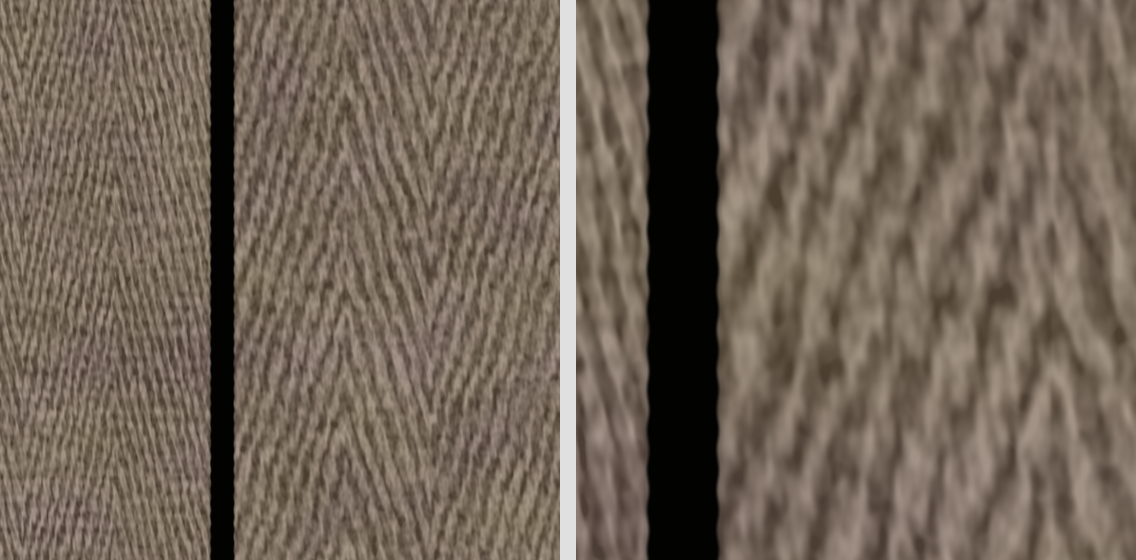
Left: the whole. Right: its middle third, enlarged.
This texture is drawn by a Shadertoy shader. Its source:

```glsl
const float TAU = 6.2832;

vec2 hashGradient(vec2 cell) {
    vec3 p = fract(cell.xyx * vec3(0.1031, 0.1030, 0.0973));
    p += dot(p, p.yzx + 33.33);
    float angle = TAU * fract((p.x + p.y) * p.z);
    return vec2(cos(angle), sin(angle));
}

float gradientNoise(vec2 p) {
    vec2 i = floor(p), f = p - i;
    vec2 u = f * f * f * (f * (f * 6.0 - 15.0) + 10.0);
    vec2 e = vec2(1.0, 0.0);
    float low = mix(dot(hashGradient(i), f),
                    dot(hashGradient(i + e.xy), f - e.xy), u.x);
    float high = mix(dot(hashGradient(i + e.yx), f - e.yx),
                     dot(hashGradient(i + e.xx), f - e.xx), u.x);
    return mix(low, high, u.y);
}

// Zigzag distance from the ridge of each panel
float herringbone(float x, bool fine) {
    return fine ? min(abs(x - 0.206), x + 0.126)
                : min(abs(x - 0.617), 0.919 - x);
}

float twill(vec2 uv, bool fine) {
    float spacing = fine ? 0.0180 : 0.0305;
    float slope = fine ? 0.20 : 0.29;
    float grain = fine ? 1.35 : 1.0;

    // Diagonal ribs, wavering and broken into steep stitches
    float phase = (herringbone(uv.x, fine) + slope * uv.y) / spacing;
    phase += 0.45 * gradientNoise(uv * vec2(16.0, 9.0));
    phase += 0.35 * gradientNoise(uv * vec2(75.0, 24.0) * grain + 7.0);
    phase += 0.07 * sin(TAU * grain * (uv.y * 23.0 + uv.x * 61.0));
    float wave = sin(TAU * phase);
    float strength = 0.27 + 0.13 * gradientNoise(uv * 9.0 + 31.0);
    float tone = 0.53 + strength * wave;

    // Upright fibres and small gaps between stitches
    tone += 0.38 * gradientNoise(uv * vec2(100.0, 30.0) * grain + 53.0);
    tone += 0.22 * gradientNoise(uv * vec2(170.0, 85.0) + 17.0);
    float gap = smoothstep(0.12, 0.5, gradientNoise(uv * vec2(65.0, 48.0) * grain + 91.0));
    tone -= 0.25 * gap * (0.6 - 0.4 * wave);

    // Uneven weft rows and broad wear
    tone += (fine ? 0.20 : 0.10) * gradientNoise(uv * vec2(7.0, 70.0) + 5.0);
    tone += 0.14 * gradientNoise(uv * vec2(5.0, 4.0) + 23.0);
    return clamp(tone, 0.0, 1.0);
}

void mainImage(out vec4 fragColor, in vec2 fragCoord) {
    vec2 uv = fragCoord / iResolution.xy;
    bool fine = uv.x < 0.397;

    vec3 shadowBrown = vec3(0.30, 0.245, 0.195);
    vec3 lightTaupe = vec3(0.635, 0.575, 0.52);
    vec3 cloth = mix(shadowBrown, lightTaupe, twill(uv, fine));

    // Patches drift between yellowish and mauve
    cloth += vec3(0.0, -0.012, 0.03) * gradientNoise(uv * 7.0 + 61.0);

    // Black divider with faintly scalloped sides
    float halfWidth = 0.0208 + 0.0006 * sin(TAU * uv.y * 42.0);
    float blur = 0.0012 + 0.5 / iResolution.x;
    float edge = abs(uv.x - 0.397) - halfWidth;
    cloth *= mix(0.8, 1.0, smoothstep(0.0, 0.005, edge));
    vec3 color = mix(vec3(0.008, 0.008, 0.005), cloth, smoothstep(-blur, blur, edge));
    fragColor = vec4(color, 1.0);
}
```
